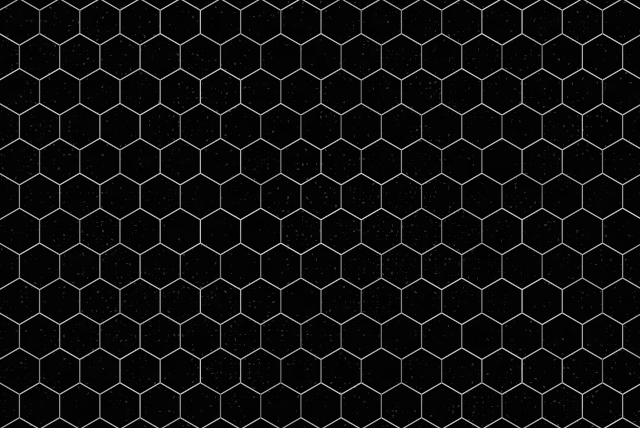
Reproduce this pattern procedurally as a Shadertoy shader.

```glsl
// Thin pale honeycomb on near-black, sixteen cells across and about twelve rows down.
// Two interleaved rectangular grids give the nearest hexagon; its edges are box
// filtered and toned by hash, over faint grey flecks gathered into loose clouds.

float hash(vec2 p) {
    return fract(sin(dot(p, vec2(127.1, 311.7))) * 43758.5453);
}

float valueNoise(vec2 p) {
    vec2 i = floor(p), f = fract(p);
    f = f * f * (3.0 - 2.0 * f);
    return mix(mix(hash(i), hash(i + vec2(1, 0)), f.x),
               mix(hash(i + vec2(0, 1)), hash(i + vec2(1, 1)), f.x), f.y);
}

// Offset from the centre of the nearest pointy-top hexagon of unit width
vec2 hexOffset(vec2 p) {
    vec2 period = vec2(1.0, sqrt(3.0));
    vec2 a = mod(p + 0.5 * period, period) - 0.5 * period;
    vec2 b = mod(p, period) - 0.5 * period;
    return dot(a, a) < dot(b, b) ? a : b;
}

// Share of a pixel covered by a line, valid for lines thinner than a pixel
float lineCoverage(float dist, float halfWidth, float pixel) {
    return clamp(0.5 + (halfWidth - dist) / pixel, 0.0, 1.0)
         - clamp(0.5 - (halfWidth + dist) / pixel, 0.0, 1.0);
}

// One small tilted ellipse in some of the squares of a fine grid
float flecks(vec2 uv, float density, float pixel) {
    vec2 id = floor(uv * density);
    vec2 jitter = vec2(hash(id + 3.1), hash(id + 7.7)) - 0.5;
    vec2 q = fract(uv * density) - 0.5 - 0.4 * jitter;
    float angle = 6.2832 * hash(id + 12.3);
    q = mat2(cos(angle), sin(angle), -sin(angle), cos(angle)) * q;
    float radius = mix(0.14, 0.32, hash(id + 19.9));
    float dist = length(q * vec2(1.0, 1.7)) - radius;
    float soft = pixel * density;
    float shape = 1.0 - smoothstep(-0.5 * soft, 0.6 * soft, dist);
    float cloud = valueNoise(id / density * 9.0 + 4.0);
    float present = step(hash(id + 31.4), 0.04 + 0.32 * cloud * cloud);
    return shape * present * mix(0.06, 0.2, hash(id + 43.8));
}

void mainImage(out vec4 fragColor, in vec2 fragCoord) {
    vec2 uv = fragCoord / iResolution.y;
    float pixel = 1.0 / iResolution.y;

    // Honeycomb cell and distances to its upright and slanted edges
    vec2 p = (uv - vec2(0.0924, 0.8672)) / vec2(0.09395, 0.0942);
    vec2 g = hexOffset(p);
    float upright = 0.5 - abs(g.x);
    float slanted = 0.5 - dot(abs(g), vec2(0.5, 0.8660254));
    bool isUpright = upright < slanted;

    // Each edge is identified by its midpoint, shared by both neighbours
    vec2 side = vec2(g.x < 0.0 ? -1.0 : 1.0, g.y < 0.0 ? -1.0 : 1.0);
    vec2 mid = p - g + side * (isUpright ? vec2(0.5, 0.0) : vec2(0.25, 0.4330127));
    vec2 edge = round(mid / vec2(0.25, 0.4330127));

    // Uprights vary by column and are dimmer than the slanted edges
    float variation = hash(edge + 5.3) - 0.5;
    float column = hash(vec2(edge.x, 2.7));
    float tone = isUpright ? mix(0.46, 0.76, column * column) + 0.08 * variation
                           : 0.74 + 0.08 * variation;
    tone *= 0.9 + 0.2 * valueNoise(uv * 14.0);

    // Ground, flecks, then lines
    float shade = 0.007 + 0.008 * valueNoise(uv * 40.0);
    shade = max(shade, flecks(uv, 90.0, pixel));
    shade = max(shade, 0.6 * flecks(uv + 5.37, 130.0, pixel));
    float line = lineCoverage(min(upright, slanted), 0.0155, pixel / 0.094);
    fragColor = vec4(vec3(mix(shade, tone, line)), 1.0);
}
```
